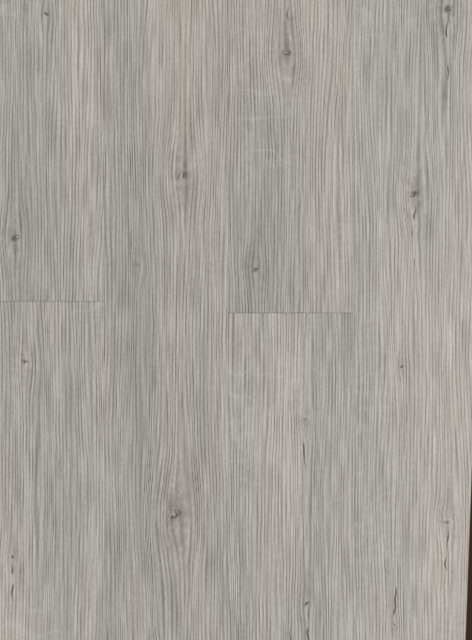
Reproduce this texture procedurally as a Shadertoy shader.

```glsl
// Weathered grey oak planks: four columns of staggered boards, each with
// dense thin grain lines (jittered waves and stretched noise), bent around
// hashed knots that carry halos and cracks, plus pale flecks and faint joints.

#define PLANK_WIDTH 0.194
#define PLANK_SHIFT 0.031
#define PLANK_LENGTH 1.30
#define JOINT_HEIGHT 0.529
#define LINES_PER_UNIT 190.0
#define LINE_DEPTH 0.125
#define STREAK_DEPTH 0.10
#define KNOTS_PER_BOARD 5
#define WOOD_COLOR vec3(0.678, 0.660, 0.637)
#define KNOT_COLOR vec3(0.31, 0.28, 0.26)
#define FLECK_COLOR vec3(0.75, 0.74, 0.71)
#define GAP_COLOR vec3(0.23, 0.17, 0.14)

float hash(vec2 p) {
    vec3 q = fract(p.xyx * 0.1031);
    q += dot(q, q.yzx + 33.33);
    return fract((q.x + q.y) * q.z);
}

float noise(vec2 p) {
    vec2 i = floor(p), f = fract(p);
    f = f * f * (3.0 - 2.0 * f);
    return mix(mix(hash(i), hash(i + vec2(1, 0)), f.x),
               mix(hash(i + vec2(0, 1)), hash(i + vec2(1, 1)), f.x), f.y);
}

float fbm(vec2 p) {
    return 0.55 * noise(p) + 0.30 * noise(p * 2.1 + 17.0) + 0.15 * noise(p * 4.3 + 41.0);
}

// Soft line of a given half width around distance zero
float line(float d, float halfWidth, float px) {
    return 1.0 - smoothstep(halfWidth - 0.5 * px, halfWidth + px, abs(d));
}

// Thin dark grain lines of varying spacing, strength and length
float grainLines(vec2 g) {
    float jitter = 2.2 * noise(vec2(g.x * 60.0, g.y * 5.0));
    float wave = 0.5 + 0.5 * sin(6.2832 * (g.x * LINES_PER_UNIT + jitter));
    float strength = mix(0.25, 1.0, noise(vec2(g.x * 150.0, g.y * 16.0 + 3.0)));
    return wave * wave * strength;
}

// Effects of the knots of one board: x = grain shift, y = dark core, z = halo
vec3 knots(vec2 local, float seed, float px) {
    vec3 sum = vec3(0.0);
    for (int i = 0; i < KNOTS_PER_BOARD; i++) {
        vec2 id = vec2(float(i) * 7.0 + 3.0, seed);
        float h = hash(id), big = hash(id + 31.0);
        float size = mix(0.003, 0.013, big * big);
        vec2 center = vec2(mix(0.2, 0.8, hash(id + 57.0)) * PLANK_WIDTH,
                           (float(i) + mix(0.2, 0.8, h)) * PLANK_LENGTH / float(KNOTS_PER_BOARD));
        vec2 d = local - center;

        // Grain parts around the knot, and bulges to one side of it
        float reach = exp(-d.x * d.x / (9.0 * size * size) - d.y * d.y / (40.0 * size * size));
        sum.x -= reach * (0.55 * d.x + 0.8 * size * (h - 0.5));

        // Broken, tilted core
        float ragged = fbm(local * vec2(150.0, 110.0) + seed);
        vec2 e = vec2(d.x, d.y + (h - 0.5) * d.x) / vec2(1.25, 0.9);
        float r = length(e) / size + 1.6 * (ragged - 0.5);
        float core = (1.0 - smoothstep(0.2, 1.1, r)) * smoothstep(0.2, 0.6, ragged);
        sum.y = max(sum.y, 0.75 * core);

        // Tall, uneven stain
        float stain = exp(-d.x * d.x / 0.0005 - d.y * d.y / 0.006);
        sum.z += (0.6 * reach + 0.5 * stain * big) * smoothstep(0.2, 0.8, ragged);

        // Broken crack that tapers away above or below some knots
        float along = d.y * (h > 0.5 ? 1.0 : -1.0) / mix(0.07, 0.18, big);
        float wander = 0.006 * (noise(vec2(local.y * 22.0, seed)) - 0.5)
                     + 0.003 * (noise(vec2(local.y * 90.0, seed)) - 0.5);
        float taper = smoothstep(0.0, 0.25, along) * smoothstep(1.0, 0.5, along);
        float crack = line(d.x - wander, 0.0009 * taper, px) * taper;
        crack *= smoothstep(0.2, 0.6, noise(vec2(seed, local.y * 60.0)));
        sum.y = max(sum.y, crack * step(0.5, hash(id + 83.0)) * 0.7);
    }
    return sum;
}

void mainImage(out vec4 fragColor, in vec2 fragCoord) {
    vec2 p = fragCoord / iResolution.y;
    float px = 1.0 / iResolution.y;
    float aspect = iResolution.x / iResolution.y;

    // Board layout: odd columns are staggered by half a board
    float column = floor((p.x + PLANK_SHIFT) / PLANK_WIDTH);
    float localX = p.x + PLANK_SHIFT - column * PLANK_WIDTH;
    float joint = JOINT_HEIGHT - 0.009 * column + 0.5 * PLANK_LENGTH * mod(column, 2.0);
    float row = floor((p.y - joint) / PLANK_LENGTH);
    vec2 local = vec2(localX, p.y - joint - row * PLANK_LENGTH);
    float seed = column * 13.0 + (row + 3.0) * 5.0 + 2.0;

    // Grain coordinate, swayed slowly and bent by the knots
    vec3 knot = knots(local, seed, px);
    float sway = 0.008 * (noise(vec2(local.x * 12.0 + seed, local.y * 4.0)) - 0.5)
               + 0.0012 * (noise(vec2(local.x * 60.0, local.y * 40.0 + seed)) - 0.5);
    vec2 g = vec2(local.x + sway + knot.x + seed, local.y);

    // Dense lines, hair-thin fibres, faint broad streaks and speckle
    float fibre = noise(vec2(g.x * 430.0, g.y * 24.0));
    float streak = fbm(vec2(g.x * 20.0, g.y * 1.8));
    float speck = noise(p * vec2(420.0, 260.0));
    float tone = -LINE_DEPTH * grainLines(g) + 0.105 * (fibre - 0.5)
               + STREAK_DEPTH * (streak - 0.5) + 0.035 * (speck - 0.5)
               + 0.035 * (hash(vec2(seed, 4.0)) - 0.5) + 0.02 * (p.x / aspect - 0.5);
    vec3 color = WOOD_COLOR + tone * vec3(1.0, 1.01, 1.02);
    color += vec3(0.008, 0.0, -0.010) * (streak - 0.5) * 2.0;

    // Soft pale flecks, in patches
    float curl = abs(fbm(p * vec2(22.0, 30.0) + seed) - 0.5);
    float patches = smoothstep(0.55, 0.85, noise(p * vec2(7.0, 5.0) + seed));
    color = mix(color, FLECK_COLOR, 0.3 * patches * smoothstep(0.09, 0.0, curl));

    // Knots and cracks
    color *= 1.0 - 0.12 * min(knot.z, 1.0) * vec3(0.95, 1.0, 1.06);
    color = mix(color, KNOT_COLOR, knot.y);

    // Seams between columns and the butt joints of boards
    float side = min(local.x, PLANK_WIDTH - local.x);
    float end = min(local.y, PLANK_LENGTH - local.y);
    color *= 1.0 - 0.04 * line(side, 0.0006, px) - 0.09 * line(end, 0.0008, px);

    // Dark sliver of open gap at the lower right edge
    float gapEdge = aspect - 0.010 * (1.0 - p.y / 0.27);
    color = mix(color, GAP_COLOR, smoothstep(-px, px, p.x - gapEdge) * step(p.y, 0.27));

    fragColor = vec4(clamp(color, 0.0, 1.0), 1.0);
}
```
